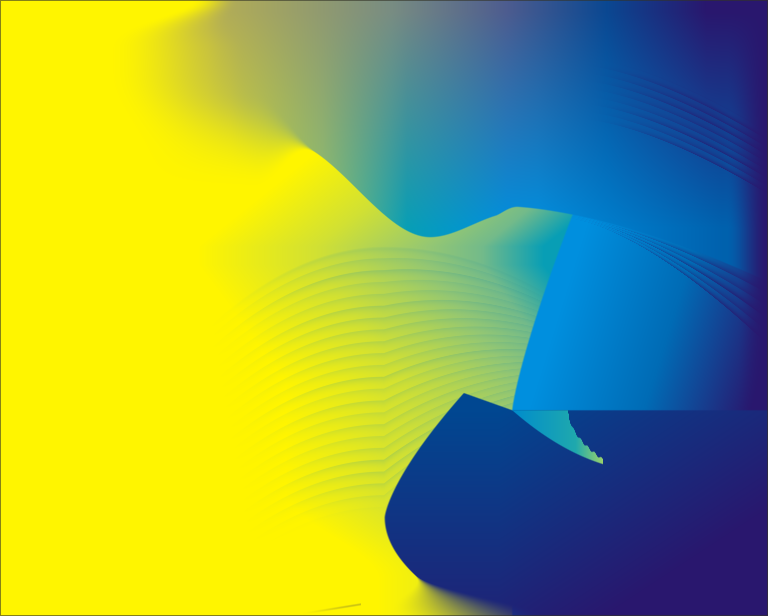
A WebGL 2 fragment shader for this background:

```glsl
#version 300 es
precision highp float;
uniform vec2 u_resolution;
out vec4 fragColor;

const vec3 YELLOW = vec3(1.0, 0.96, 0.0);
const vec3 TEAL = vec3(0.03, 0.62, 0.71);
const vec3 AZURE = vec3(0.0, 0.56, 0.87);
const vec3 COBALT = vec3(0.0, 0.28, 0.57);
const vec3 NAVY = vec3(0.16, 0.09, 0.43);

float hash(float n) {
    n = fract(n * 0.1031);
    n *= n + 33.33;
    return fract(n * (n + n));
}

// Linear colour stop between lo and hi
vec3 stop(vec3 a, vec3 b, float lo, float hi, float x) {
    return mix(a, b, clamp((x - lo) / (hi - lo), 0.0, 1.0));
}

// Curve that stays level until start, then bends
float bend(float x, float start, float span, float power) {
    return pow(max(x - start, 0.0) / span, power);
}

// Shaded pleats: darkest at each crease, fading across the pleat
float pleats(float v, float count) {
    float id = floor(v * count);
    float f = fract(v * count);
    return pow(1.0 - f, 2.0) * smoothstep(0.0, 0.12, f) * (0.55 + 0.45 * hash(id + 7.0));
}

float band(float v) {
    return smoothstep(0.0, 0.015, v) * (1.0 - smoothstep(0.9, 1.05, v));
}

// Lower edge of the upper sheet: a wave that joins the long fold
float foldLine(float x) { return 0.665 - 0.1 * bend(x, 0.66, 0.3, 1.6); }

float sheetEdge(float x) {
    float wave = 0.771 - 0.156 * smoothstep(0.37, 0.56, x) + 0.04 * smoothstep(0.56, 0.67, x);
    return mix(wave, foldLine(x), smoothstep(0.645, 0.675, x));
}

vec3 upperSheet(vec2 p) {
    vec3 high = stop(vec3(0.72, 0.69, 0.32), vec3(0.47, 0.55, 0.51), 0.27, 0.51, p.x);
    high = stop(high, vec3(0.3, 0.36, 0.56), 0.51, 0.66, p.x);
    high = stop(high, vec3(0.04, 0.28, 0.57), 0.66, 0.79, p.x);
    high = stop(high, NAVY, 0.79, 0.92, p.x);
    vec3 low = stop(vec3(0.85, 0.88, 0.15), vec3(0.55, 0.76, 0.43), 0.3, 0.42, p.x);
    low = stop(low, TEAL, 0.42, 0.53, p.x);
    low = stop(low, AZURE, 0.53, 0.66, p.x);
    low = stop(low, vec3(0.0, 0.38, 0.68), 0.7, 0.94, p.x);
    vec3 col = mix(low, high, clamp((p.y - 0.63) / 0.35, 0.0, 1.0));
    float v = (p.y - 0.805 + 0.092 * bend(p.x, 0.76, 0.2, 1.5)) / 0.1;
    float shade = pleats(v, 8.0) * band(v) * smoothstep(0.76, 0.95, p.x);
    col = mix(col, NAVY, 0.85 * shade);
    return mix(col, NAVY, smoothstep(0.945, 1.0, p.x));
}

vec3 greenFan(vec2 p) {
    float k = p.x + 0.6 * (clamp(p.y, 0.38, 0.57) - 0.5) - max(p.y - 0.6, 0.0);
    k -= 0.12 * smoothstep(0.2, 0.06, p.y);
    vec3 col = stop(YELLOW, vec3(0.82, 0.88, 0.2), 0.3, 0.455, k);
    col = stop(col, vec3(0.58, 0.78, 0.45), 0.455, 0.6, k);
    col = stop(col, vec3(0.45, 0.73, 0.54), 0.6, 0.67, k);
    col = stop(col, TEAL, 0.67, 0.75, k);
    // Arched pleats that gather towards the right
    float dx = p.x - 0.5;
    float depth = 0.601 - (dx < 0.0 ? 2.5 : 1.7) * dx * dx - p.y;
    float v = depth / (1.0 - 2.6 * clamp(dx, 0.0, 0.22));
    float shade = pleats(v, 52.0) * band(v / 0.42);
    shade *= smoothstep(0.27, 0.47, p.x + 0.15 * (p.y - 0.4));
    return mix(col, vec3(0.2, 0.6, 0.58), 0.27 * shade);
}

vec3 bluePanel(vec2 p) {
    float t = p.x + 0.25 * (0.5 - p.y);
    vec3 col = stop(AZURE, vec3(0.0, 0.42, 0.71), 0.73, 0.88, t);
    col = stop(col, NAVY, 0.88, 1.02, t);
    float low = 0.645 - 0.165 * bend(p.x, 0.74, 0.224, 1.5);
    float v = (p.y - low) / max(foldLine(p.x) - low, 0.01);
    float shade = pleats(v, 5.0) * band(v) * smoothstep(0.72, 0.96, p.x);
    col = mix(col, NAVY, 0.85 * shade);
    return mix(col, NAVY, smoothstep(0.96, 1.0, p.x));
}

void main() {
    vec2 p = gl_FragCoord.xy / u_resolution;
    float px = 1.0 / u_resolution.y;
    vec3 col = greenFan(p);

    // Right panel with its leaning left edge
    float lean = 0.667 + 0.075 * bend(p.y, 0.334, 0.306, 1.25);
    col = mix(col, bluePanel(p), smoothstep(-px, px, p.x - lean));

    // Upper sheet, dissolving into yellow on the left
    float corner = smoothstep(0.92, 1.0, p.y);
    float left = 0.21 + 0.06 * corner * corner + 0.04 * smoothstep(0.88, 0.74, p.y);
    float soft = mix(0.08, px, smoothstep(0.33, 0.41, p.x));
    float cover = smoothstep(-soft, soft, p.y - sheetEdge(p.x));
    cover *= smoothstep(mix(-0.07, -0.02, corner), mix(0.11, 0.04, corner), p.x - left);
    col = mix(col, upperSheet(p), cover);

    // Dark lower body, blurred at its foot
    float rise = p.y - 0.16;
    float side = 0.501 + (rise > 0.0 ? 0.103 * pow(rise / 0.202, 1.4) : 4.5 * rise * rise);
    float blur = mix(px, 0.1, smoothstep(0.065, 0.0, p.y));
    float body = smoothstep(-blur, blur, p.x - side);
    body *= smoothstep(-px, px, max(0.334, 0.362 - 0.444 * (p.x - 0.604)) - p.y);
    float dusk = (0.34 - p.y) * 2.2 + max(p.x - 0.65, 0.0) * 1.8;
    col = mix(col, mix(COBALT, NAVY, clamp(dusk, 0.0, 1.0)), body);

    // Curved beak with a scalloped outer side
    float t = clamp((p.x - 0.667) / 0.118, 0.0, 1.0);
    float under = 0.334 - 0.092 * t * (1.4 - 0.45 * t);
    float over = 0.334 - 0.08 * bend(p.x, 0.74, 0.045, 0.5) + 0.002 * sin(p.x * 700.0) * step(0.74, p.x);
    float beak = smoothstep(-px, px, p.y - under) * smoothstep(-px, px, over - p.y);
    beak *= step(0.667, p.x) * step(p.x, 0.785);
    vec3 beakColor = stop(vec3(0.0, 0.55, 0.8), vec3(0.12, 0.66, 0.68), 0.0, 0.7, t);
    col = mix(col, stop(beakColor, vec3(0.6, 0.82, 0.42), 0.7, 1.0, t), beak);

    // Small curl at the foot and a thin frame
    float curl = abs(p.y - 0.005 - 0.2 * (p.x - 0.4));
    col = mix(col, vec3(0.6, 0.58, 0.15), 0.5 * smoothstep(0.003, 0.0, curl) * smoothstep(0.39, 0.46, p.x) * step(p.x, 0.47));
    vec2 rim = min(p, 1.0 - p);
    col = mix(col, vec3(0.2, 0.2, 0.15), 0.6 * smoothstep(0.002, 0.001, min(rim.x, rim.y)));
    fragColor = vec4(col, 1.0);
}
```
